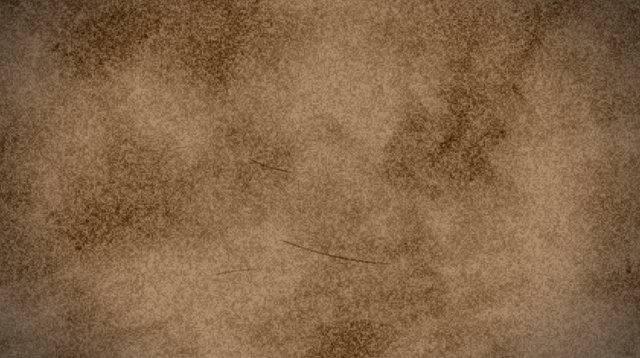
A Shadertoy shader for this texture:

```glsl
// Aged brown parchment: mottled stains, fine grain, dark specks, hairline scratches and dim edges.

float hash(vec2 p) {
    vec3 q = fract(p.xyx * vec3(0.1031, 0.1030, 0.0973));
    q += dot(q, q.yzx + 33.33);
    return fract((q.x + q.y) * q.z);
}

float valueNoise(vec2 p) {
    vec2 cell = floor(p), f = fract(p);
    f = f * f * (3.0 - 2.0 * f);
    float low = mix(hash(cell), hash(cell + vec2(1, 0)), f.x);
    float high = mix(hash(cell + vec2(0, 1)), hash(cell + vec2(1, 1)), f.x);
    return mix(low, high, f.y);
}

// Rough fractal noise, about 0.5 on average
float mottle(vec2 p) {
    float sum = 0.0, weight = 0.0, amp = 1.0;
    for (int i = 0; i < 6; i++) {
        sum += amp * valueNoise(p);
        weight += amp;
        amp *= 0.66;
        p = mat2(1.6, 1.2, -1.2, 1.6) * p + 17.3;
    }
    return sum / weight;
}

// Cellular noise: one soft dot of random size in some of the cells
float specks(vec2 p, float share) {
    vec2 cell = floor(p);
    float ink = 0.0;
    for (int y = -1; y <= 1; y++)
    for (int x = -1; x <= 1; x++) {
        vec2 c = cell + vec2(x, y);
        vec2 center = c + vec2(hash(c + 3.1), hash(c + 47.7));
        float radius = 0.12 + 0.3 * hash(c + 91.3);
        float dot1 = 1.0 - smoothstep(0.2 * radius, radius, length(p - center));
        ink = max(ink, dot1 * step(hash(c + 13.9), share));
    }
    return ink;
}

float blob(vec2 p, vec2 center, vec2 size) {
    vec2 d = (p - center) / size;
    return exp(-dot(d, d));
}

// Thin sagging line from a to b
float scratch(vec2 p, vec2 a, vec2 b, float sag) {
    float t = (p.x - a.x) / (b.x - a.x);
    float y = mix(a.y, b.y, t) - sag * 4.0 * t * (1.0 - t);
    float ends = smoothstep(-0.02, 0.08, t) * (1.0 - smoothstep(0.85, 1.02, t));
    return ends * (1.0 - smoothstep(0.0008, 0.0045, abs(p.y - y)));
}

void mainImage(out vec4 fragColor, in vec2 fragCoord) {
    vec2 uv = fragCoord / iResolution.xy;
    vec2 p = fragCoord / iResolution.y;

    // Layered sines bend the stain outlines
    vec2 warp = vec2(sin(9.0 * p.y + 2.0 * sin(5.0 * p.x)), sin(8.0 * p.x + 2.0 * sin(6.0 * p.y)));
    vec2 q = p + 0.025 * warp + 0.12 * (vec2(valueNoise(p * 9.0), valueNoise(p * 9.0 + 50.0)) - 0.5);

    // Broad stains and worn patches
    float stain = 0.36 + 1.7 * (mottle(p * 3.2 + 4.0) - 0.5);
    stain += 0.45 * blob(q, vec2(0.44, 0.40), vec2(0.24, 0.10));
    stain += 0.22 * blob(q, vec2(0.75, 0.92), vec2(0.50, 0.10));
    stain += 0.25 * blob(q, vec2(1.46, 0.72), vec2(0.07, 0.20));
    stain += 0.25 * blob(q, vec2(1.12, 0.27), vec2(0.25, 0.05));
    stain += 0.20 * blob(q, vec2(0.67, 0.65), vec2(0.09, 0.16));
    stain -= 0.26 * blob(q, vec2(0.42, 0.73), vec2(0.20, 0.12));
    stain -= 0.24 * blob(q, vec2(0.95, 0.65), vec2(0.22, 0.15));
    stain -= 0.20 * blob(q, vec2(0.45, 0.18), vec2(0.35, 0.08));

    // Upright smudges right of the middle, slanted streaks below
    float smudge = smoothstep(0.55, 0.85, valueNoise(q * vec2(20.0, 5.0) + 8.0));
    stain += 0.32 * smudge * blob(p, vec2(1.2, 0.60), vec2(0.28, 0.22));
    float streak = valueNoise(mat2(0.97, -0.25, 0.25, 0.97) * p * vec2(5.0, 45.0));
    stain += 0.25 * (streak - 0.5) * (1.0 - smoothstep(0.15, 0.35, p.y));

    // Specks gather where the stain is deep
    float gather = smoothstep(0.2, 0.75, stain);
    float ink = 0.55 * specks(q * 26.0, 0.15) * gather;
    ink += 0.40 * specks(p * 65.0, 0.22) * (0.2 + 0.8 * gather);
    ink += 0.55 * scratch(p, vec2(0.77, 0.335), vec2(1.10, 0.262), 0.015);
    ink += 0.45 * scratch(p, vec2(0.69, 0.560), vec2(0.82, 0.520), 0.008);
    ink += 0.35 * scratch(p, vec2(0.60, 0.232), vec2(0.72, 0.248), -0.003);

    // Fine paper grain, stronger in the stains
    float grain = 0.65 * valueNoise(p * 235.0) + 0.35 * valueNoise(p * 120.0 + 30.0) - 0.5;
    float depth = clamp(stain, 0.0, 1.0) + ink * (0.7 + 0.6 * valueNoise(p * 150.0));
    depth += grain * (0.9 + 0.5 * gather);

    vec3 paper = vec3(0.63, 0.50, 0.375) - 0.25 * clamp(depth, -0.2, 1.5);

    // Greyish dimming toward the sides and corners
    float edge = smoothstep(0.36, 0.64, length((uv - 0.5) * vec2(1.0, 0.75)));
    paper *= 1.0 - edge * vec3(0.39, 0.35, 0.30);

    fragColor = vec4(paper, 1.0);
}
```
